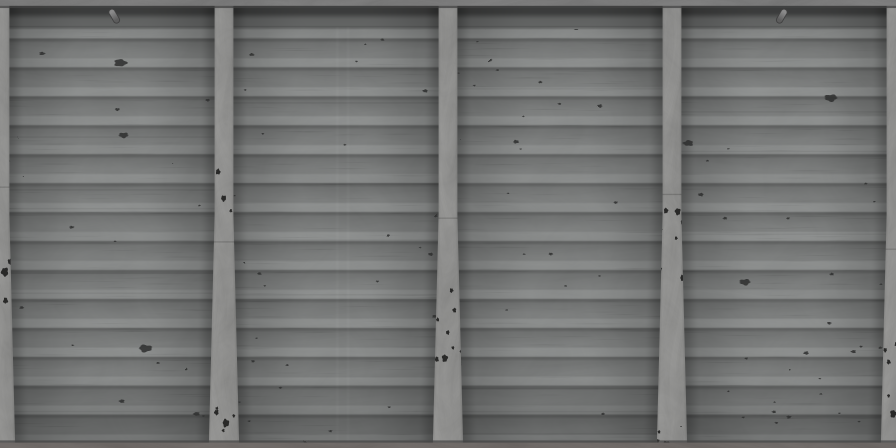
A Shadertoy shader for this texture:

```glsl
// Weathered grey corrugated metal wall: four ribbed panels between tapered posts, with rust chips.

vec3 hash3(vec2 p) {
    vec3 q = fract(vec3(p.xyx) * vec3(0.1031, 0.1030, 0.0973));
    q += dot(q, q.yxz + 33.33);
    return fract((q.xxy + q.yzz) * q.zyx);
}

// Antialiased coverage of a signed distance, in canvas heights
float cover(float d) {
    return clamp(0.5 - d * iResolution.y, 0.0, 1.0);
}

// Soft grime from layered, bent sines, about -1 to 1
float grime(vec2 p) {
    float sum = 0.0, amp = 0.5;
    for (int i = 0; i < 5; i++) {
        p += 0.7 * sin(p.yx * 1.3 + float(i) * 2.1);
        sum += amp * sin(p.x) * sin(p.y + 1.7);
        p = mat2(1.6, 1.2, -1.2, 1.6) * p;
        amp *= 0.62;
    }
    return sum;
}

// Cellular flecks: each cell may hold one ragged ellipse
float flecks(vec2 p, vec2 cell, float density, vec2 radius, float seed) {
    vec2 id = floor(p / cell);
    float ink = 0.0;
    for (int j = -1; j <= 1; j++)
    for (int i = -1; i <= 1; i++) {
        vec2 c = id + vec2(i, j);
        vec3 h = hash3(c + seed);
        vec3 k = hash3(c + seed + 71.0);
        vec2 r = radius * mix(0.35, 1.0, k.x * k.x);
        vec2 q = (p - (c + h.xy) * cell) / r;
        float angle = atan(q.y, q.x + 1e-4);
        float ragged = 0.1 * sin(3.0 * angle + 6.3 * k.y) + 0.1 * sin(5.0 * angle + 6.3 * k.z);
        float d = (length(q) - 1.0 - ragged) * min(r.x, r.y);
        ink = max(ink, cover(d) * step(h.z, density));
    }
    return ink;
}

void mainImage(out vec4 fragColor, in vec2 fragCoord) {
    vec2 p = fragCoord / iResolution.xy * vec2(2.0, 1.0);
    float down = 1.0 - p.y;

    // Posts every half height, widening below the middle
    float bay = floor(p.x / 0.5 + 0.5);
    float across = p.x - bay * 0.5;
    float halfWidth = mix(0.034, 0.021, clamp(p.y / 0.52, 0.0, 1.0));
    float postDist = abs(across) - halfWidth;

    // Ribs: a pale raised strip, then a slope lightening downward
    float row = (down - 0.0755) / 0.0646;
    float ribId = floor(row + 0.5);
    float f = row - ribId;
    float panel = floor(p.x / 0.5);
    vec3 vary = hash3(vec2(panel * 7.0 + 3.0, ribId + 5.0));
    float slope = fract(f - 0.15);
    float tone = mix(0.428, 0.482, smoothstep(0.0, 0.65, slope));
    float strip = smoothstep(0.2, 0.11, abs(f));
    tone = mix(tone, 0.537 + 0.02 * (vary.x - 0.5), strip);
    tone -= 0.055 * smoothstep(0.12, 0.0, abs(f - 0.21));

    // Thin grooves, horizontal smears and faint vertical runs
    float groove = smoothstep(0.05, 0.0, abs(f - mix(-0.45, 0.45, vary.y)));
    tone -= 0.03 * groove * step(0.6, vary.z);
    tone += 0.010 * grime(p * vec2(9.0, 70.0)) + 0.010 * grime(p * 18.0);
    tone -= 0.03 * flecks(p, vec2(0.11, 0.012), 0.25, vec2(0.04, 0.0014), 11.0);
    tone += 0.012 * smoothstep(0.006, 0.0, abs(abs(p.x - 0.765) - 0.012));

    // Flat header strip, then broad shade under the beam, at the sill and beside posts
    tone = mix(tone, 0.42, cover(down - 0.06));
    tone -= 0.07 * smoothstep(0.005, 0.0, abs(down - 0.061));
    tone *= mix(0.62, 1.0, smoothstep(0.026, 0.045, down));
    tone *= mix(0.88, 1.0, smoothstep(0.03, 0.11, down));
    tone *= mix(0.83, 1.0, smoothstep(0.01, 0.2, p.y));
    tone *= mix(0.80, 1.0, smoothstep(-0.003, 0.035, postDist));
    tone *= mix(0.88, 1.02, smoothstep(0.0, 0.17, postDist));

    // Small chips on the panels, gathered in loose patches, and a few large ones
    float patches = smoothstep(0.05, 0.5, grime(p * 5.0 + 2.0));
    float chips = flecks(p, vec2(0.04, 0.032), 0.03 + 0.18 * patches, vec2(0.006, 0.0038), 3.0);
    chips = max(chips, flecks(p, vec2(0.25, 0.21), 0.20, vec2(0.014, 0.008), 29.0));
    chips *= cover(0.065 - down);
    tone = mix(tone, 0.18, chips * 0.85);
    vec3 color = tone * vec3(0.99, 1.005, 1.0);

    // Small slanted bolts under the beam, mirrored about the centre
    vec2 b = vec2(abs(p.x - 1.0) - 0.745, down - 0.036);
    float t = clamp(dot(b, vec2(-0.5, 0.86)), -0.010, 0.010);
    float bolt = length(b - t * vec2(-0.5, 0.86)) - 0.006;
    color = mix(color, vec3(0.25), cover(bolt - 0.002));
    color = mix(color, vec3(0.45 - 9.0 * t), cover(bolt));

    // Post faces with stains, a joint and dark chips on the lower half
    float post = 0.56 + 0.03 * grime(p * vec2(40.0, 9.0)) + 0.015 * grime(p * 45.0);
    post -= 0.04 * smoothstep(-0.006, 0.0, postDist) + 0.5 * across;
    float joint = 0.487 + 0.07 * sin(bay * 4.0 - 8.0);
    post -= 0.09 * smoothstep(0.003, 0.0, abs(down - joint));
    float worn = smoothstep(0.1, 0.6, sin(down * 12.0 + bay * 2.4 + 0.6)) * smoothstep(0.33, 0.45, down);
    float postChips = flecks(p, vec2(0.022, 0.027), 0.30 * worn, vec2(0.008, 0.010), 47.0);
    post = mix(post, 0.16, postChips);
    color = mix(color, vec3(post) * vec3(1.0, 1.0, 0.99), cover(postDist));

    // Top beam and brownish sill, each with a dark lip
    float streak = 0.025 * grime(p * vec2(15.0, 60.0));
    color = mix(color, vec3(0.26), 0.75 * cover(down - 0.018));
    color = mix(color, vec3(0.48 + streak), cover(down - 0.013));
    color = mix(color, vec3(0.26), 0.7 * cover(p.y - 0.017));
    color = mix(color, vec3(0.43, 0.41, 0.40) + streak, cover(p.y - 0.012));

    fragColor = vec4(clamp(color, 0.0, 1.0), 1.0);
}
```
